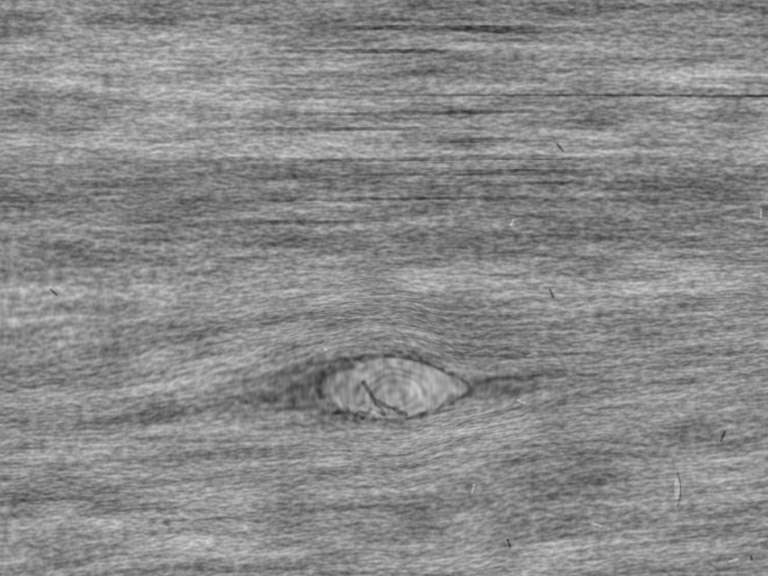
This texture is drawn by a WebGL 1 fragment shader. Its source:

```glsl
precision highp float;
// Weathered grey plank with an eye-shaped knot, a small pin knot and chips.
// Stretched gradient noise is sampled along a grain coordinate that bends
// around the knot; tone bands, cracks, rim and rings are layered on top.

uniform vec2 u_resolution;

const vec2 KNOT = vec2(0.686, 0.326);
const vec2 KNOT_SIZE = vec2(0.130, 0.056);
const vec2 PIN_KNOT = vec2(0.290, 0.090);
const vec3 WOOD_TINT = vec3(1.0);
const float BASE_TONE = 0.548;
const float GRAIN_LEAN = 0.09;
const float BROAD_CONTRAST = 0.13;
const float STREAK_CONTRAST = 0.14;
const float FINE_CONTRAST = 0.15;
const float FIBRE_CONTRAST = 0.17;
const float CRACK_DEPTH = 0.17;
const int CHIP_COUNT = 14;

vec2 hash2(vec2 p) {
  vec3 h = fract(p.xyx * vec3(0.1031, 0.1030, 0.0973));
  h += dot(h, h.yzx + 33.33);
  return fract((h.xx + h.yz) * h.zy);
}

vec2 gradientAt(vec2 cell) {
  float angle = 6.2832 * hash2(cell + 91.0).x;
  return vec2(cos(angle), sin(angle));
}

float gradientNoise(vec2 p) {
  vec2 i = floor(p), f = fract(p);
  vec2 u = f * f * f * (f * (f * 6.0 - 15.0) + 10.0);
  vec2 e = vec2(1.0, 0.0);
  float low = mix(dot(gradientAt(i), f), dot(gradientAt(i + e), f - e), u.x);
  float high = mix(dot(gradientAt(i + e.yx), f - e.yx),
                   dot(gradientAt(i + e.xx), f - e.xx), u.x);
  return mix(low, high, u.y);
}

float bell(float x) { return exp(-x * x); }

float segmentDistance(vec2 p, vec2 a, vec2 b) {
  vec2 ab = b - a;
  return length(p - a - ab * clamp(dot(p - a, ab) / dot(ab, ab), 0.0, 1.0));
}

// Radius in knot units: 1 on the rim, tapering to a point on the right.
float knotRadius(vec2 q) {
  float taper = 1.0 - 0.45 * smoothstep(0.0, 0.13, q.x);
  return length(q / (KNOT_SIZE * vec2(1.0, taper)));
}

// Height of the grain line through p, before knot and lean displaced it.
float grainLevel(vec2 p, float radius) {
  vec2 q = p - KNOT;
  float lower = 1.0 - smoothstep(0.30, 0.62, p.y);
  float level = q.y * (1.0 - 0.8 * exp(-0.3 * radius * radius));
  level -= GRAIN_LEAN * lower * q.x * smoothstep(0.0, 0.25, abs(q.x));
  level += (0.004 + 0.020 * lower) * gradientNoise(p * vec2(2.2, 4.0));
  return level + KNOT.y;
}

float plankBands(float y) {
  float pale = smoothstep(0.715, 0.735, y) - smoothstep(0.86, 0.95, y);
  float dark = smoothstep(0.54, 0.67, y) - smoothstep(0.715, 0.735, y);
  return 0.035 * pale - 0.060 * dark - 0.045 * smoothstep(0.90, 0.97, y);
}

float woodGrain(float x, float y) {
  float upper = smoothstep(0.50, 0.66, y);
  float tone = BROAD_CONTRAST * gradientNoise(vec2(x * 1.6, y * 13.0));
  tone += STREAK_CONTRAST * gradientNoise(vec2(x * 4.5 + 7.0, y * 42.0));
  tone += FINE_CONTRAST * gradientNoise(vec2(x * 13.0, y * 105.0 + 3.0));
  tone += FIBRE_CONTRAST * gradientNoise(vec2(x * 62.0, y * 165.0));
  tone += 0.08 * gradientNoise(vec2(x * 140.0, y * 180.0 + 5.0));
  // Narrow dark cracks, longest and deepest in the straight upper grain.
  float crack = smoothstep(0.12, 0.42, gradientNoise(vec2(x * 1.7, y * 74.0)));
  float patches = smoothstep(-0.15, 0.3, gradientNoise(vec2(x * 2.0, y * 15.0 + 9.0)));
  tone -= CRACK_DEPTH * mix(0.40, 1.0, upper) * crack * patches;
  float split = bell((y - 0.838 + 0.003 * x) / 0.0025);
  return tone - 0.22 * split * smoothstep(0.45, 0.95, x);
}

float knotTone(vec2 q, float r, float level) {
  float rough = gradientNoise(q * 75.0);
  float inside = 1.0 - smoothstep(0.90, 1.02, r);
  vec2 core = (q + vec2(0.0, 0.012)) * vec2(0.62, 1.0);
  float rings = sin(length(core) * 520.0 + 5.0 * gradientNoise(q * 24.0));
  float tone = inside * (0.055 + 0.035 * rings + 0.08 * rough);
  tone -= 0.17 * bell((r - 1.0 - 0.12 * rough) / 0.10) * (0.75 + 0.7 * rough);
  // Ragged bark at the lower left and a forked check in the heart.
  vec2 bark = (q - vec2(-0.060, -0.038)) / vec2(0.055, 0.017);
  tone -= 0.20 * bell(length(bark)) * smoothstep(-0.15, 0.25, rough);
  float check = min(segmentDistance(q, vec2(-0.055, 0.010), vec2(-0.020, -0.045)),
                    segmentDistance(q, vec2(-0.034, -0.022), vec2(0.020, -0.046)));
  tone -= 0.18 * (1.0 - smoothstep(0.001, 0.006, check + 0.003 * rough));
  // Dark grain trailing from both corners.
  float trail = bell((level - KNOT.y) / 0.013) * exp(-2.2 * abs(q.x));
  return tone - 0.17 * trail * smoothstep(0.95, 1.25, r);
}

float pinKnotTone(vec2 p) {
  vec2 q = (p - PIN_KNOT) * vec2(0.8, 1.0);
  float d = length(q) + 0.005 * gradientNoise(p * 90.0);
  return 0.07 * bell(d / 0.022) - 0.27 * bell(d / 0.009)
       - 0.08 * bell((d - 0.022) / 0.004);
}

// Sparse slivers and specks, each pale or dark.
float chipTone(vec2 p) {
  float tone = 0.0;
  for (int i = 0; i < CHIP_COUNT; i++) {
    vec2 seed = hash2(vec2(float(i) * 7.3 + 2.0, 19.7));
    vec2 kind = hash2(vec2(float(i) * 3.1 + 5.0, 47.2));
    vec2 centre = seed * vec2(1.333, 0.75);
    vec2 reach = 0.009 * kind.x * vec2(cos(kind.y * 6.28), sin(kind.y * 6.28));
    float d = segmentDistance(p, centre - reach, centre + reach);
    tone += (kind.y > 0.4 ? 0.15 : -0.20) * (1.0 - smoothstep(0.0008, 0.0035, d));
  }
  float sliver = length((p - vec2(1.175, 0.150)) / vec2(0.006, 0.023));
  return tone + 0.13 * (1.0 - smoothstep(0.6, 1.0, sliver))
       - 0.12 * bell((sliver - 1.15) / 0.2) * step(1.175, p.x);
}

void main() {
  vec2 p = gl_FragCoord.xy / u_resolution.y;
  vec2 q = p - KNOT;
  float radius = knotRadius(q);
  float level = grainLevel(p, radius);
  float tone = BASE_TONE + plankBands(level) + woodGrain(p.x, level);
  tone += knotTone(q, radius, level) + pinKnotTone(p) + chipTone(p);
  gl_FragColor = vec4(WOOD_TINT * clamp(tone, 0.12, 0.88), 1.0);
}
```
